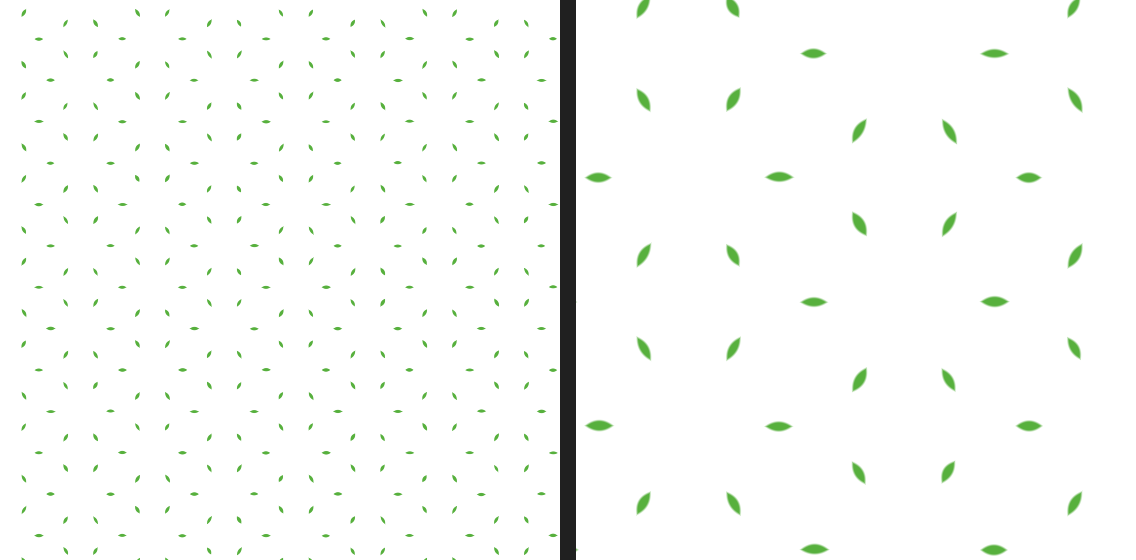
Left, the full canvas; right, a detail of the centre.
Reproduce this pattern procedurally as a three.js fragment shader.

```glsl
// Small green leaves scattered on white in rings of six: two lie flat at the sides, four lean.
// Rings sit on two interleaved rectangular lattices, four columns by seven rows each,
// and a hash slightly varies the place, length and fullness of every leaf.
varying vec2 vUv;

vec3 hash3(vec3 p) {
  p = fract(p * vec3(0.1031, 0.1030, 0.0973));
  p += dot(p, p.yxz + 33.33);
  return fract((p.xxy + p.yxx) * p.zyx);
}

// Approximate signed distance to a pointed leaf along x, with its own height above and below
float leafDistance(vec2 p, float halfLength, float above, float below) {
  float bulge = p.y > 0.0 ? above : below;
  float t = p.x / halfLength;
  float slope = 2.0 * bulge * t / halfLength;
  return (abs(p.y) - bulge * (1.0 - t * t)) / sqrt(1.0 + slope * slope);
}

// Ink coverage of the six leaves around one ring centre
float leafRing(vec2 p, vec3 seed, float soft) {
  float ink = 0.0;
  for (int i = 0; i < 6; i++) {
    float side = i < 3 ? -1.0 : 1.0;
    float row = mod(float(i), 3.0) - 1.0;
    vec3 rnd = hash3(seed + float(i) * vec3(7.0, 13.0, 3.0));

    // Side leaves lie flat; upper and lower ones lean around the ring
    vec2 place = vec2(side * mix(0.0746, 0.0267, abs(row)), row * 0.0277);
    float tilt = -side * row * 1.04;
    vec2 q = p - place - (rnd.xy - 0.5) * 0.0008;
    q = mat2(cos(tilt), -sin(tilt), sin(tilt), cos(tilt)) * q;

    float d = leafDistance(q, mix(0.0068, 0.0081, sqrt(rnd.x)),
                           mix(0.0026, 0.0033, rnd.y), mix(0.0021, 0.0032, rnd.z));
    ink = max(ink, 1.0 - smoothstep(-soft, soft, d));
  }
  return ink;
}

void main() {
  vec2 period = vec2(0.2564, 0.14785);
  float soft = max(fwidth(vUv.y) * 0.6, 0.0009);
  float ink = 0.0;

  // Two lattices, the second shifted by half a period both ways
  for (int k = 0; k < 2; k++) {
    vec2 p = vUv - vec2(0.1440, 0.9306) - float(k) * 0.5 * period;
    vec2 cell = floor(p / period + 0.5);
    vec3 seed = vec3(cell + 20.0, float(k) * 5.0 + 1.0);
    ink = max(ink, leafRing(p - cell * period, seed, soft));
  }

  gl_FragColor = vec4(mix(vec3(1.0), vec3(0.34, 0.69, 0.24), ink), 1.0);
}
```
